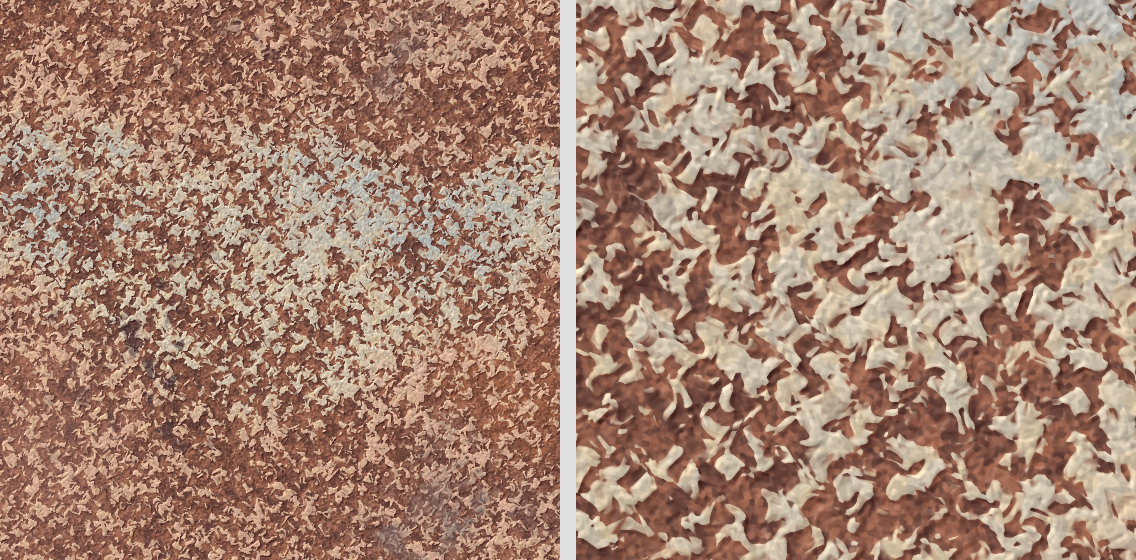
Left, the full canvas; right, a detail of the centre.
Give the GLSL for this texture, as a WebGL 1 fragment shader.

```glsl
precision highp float;
// Weathered painted metal: crisp rust flakes over pale, stained paint.
// Smooth cellular noise at several scales makes the flakes and grit, while
// soft warped zones steer how rusty, blue, peach or grey each region is.
uniform vec2 u_resolution;

vec3 hash3(vec2 cell) {
  vec3 q = fract(cell.xyx * vec3(0.1031, 0.1030, 0.0973));
  q += dot(q, q.yxz + 33.33);
  return fract((q.xxy + q.yzz) * q.zyx);
}

// Cellular noise: random cell values blended by distance to jittered centres
float cellNoise(vec2 p) {
  vec2 base = floor(p);
  vec2 f = p - base;
  float sum = 0.0;
  float total = 0.0;
  for (int y = -1; y <= 1; y++) {
    for (int x = -1; x <= 1; x++) {
      vec2 offset = vec2(float(x), float(y));
      vec3 h = hash3(base + offset + 50.0);
      vec2 d = offset + h.xy - f;
      float weight = exp(-8.0 * dot(d, d));
      sum += h.z * weight;
      total += weight;
    }
  }
  return sum / total;
}

// Ragged flakes: clusters, single flakes and their frayed edges
float flakeField(vec2 p) {
  p += 0.0025 * sin(p.yx * 210.0 + 3.0 * sin(p * 67.0));
  return 0.25 * cellNoise(p * 45.0) + 0.45 * cellNoise(p * 112.0 + 7.3)
       + 0.30 * cellNoise(p * 235.0 + 19.1);
}

// Soft elliptical zone
float zone(vec2 p, vec2 centre, vec2 radius) {
  vec2 d = (p - centre) / radius;
  return exp(-dot(d, d));
}

void main() {
  vec2 p = gl_FragCoord.xy / u_resolution;

  // Broad variation, also used to warp the zone borders
  float coarse = cellNoise(p * 4.5 + 3.0);
  float medium = cellNoise(p * 10.0 + 11.0);
  float small = cellNoise(p * 23.0 + 29.0);
  float broad = 0.45 * coarse + 0.32 * medium + 0.23 * small;
  vec2 q = p + 0.12 * (vec2(medium, coarse) - 0.5) + 0.05 * (small - 0.5);

  // Regions of the sheet
  float arch = q.y - 0.25 - (q.x - 0.5) * (q.x - 0.5);
  float band = smoothstep(-0.08, 0.12, arch) * (1.0 - smoothstep(0.68, 0.77, q.y));
  float dark = zone(q, vec2(0.28, 0.35), vec2(0.16, 0.2));
  float top = zone(q, vec2(0.42, 0.86), vec2(0.3, 0.12));
  float pink = zone(q, vec2(0.07, 0.2), vec2(0.17, 0.22));
  float orange = zone(q, vec2(0.92, 0.32), vec2(0.22, 0.1));
  float blue = zone(q, vec2(0.74, 0.62), vec2(0.28, 0.1))
             + zone(q, vec2(0.07, 0.65), vec2(0.12, 0.07));
  float grey = zone(q, vec2(0.83, 0.1), vec2(0.14, 0.09))
             + 0.6 * zone(q, vec2(0.68, 0.92), vec2(0.13, 0.1));

  // Flake cover, the stain around it, and relief lit from the upper left
  float flake = flakeField(p);
  float relief = flakeField(p + vec2(-0.0018, 0.0018)) - flake;
  float rustiness = 0.05 - 0.09 * band + 0.06 * dark + 0.04 * top
                  - 0.04 * pink + 0.3 * (broad - 0.5);
  float level = flake - 0.5 + rustiness;
  float cover = smoothstep(-0.03, 0.035, level);
  float stain = smoothstep(-0.14, 0.02, level);

  float grit = cellNoise(p * 300.0 + 41.0);
  float tone = cellNoise(p * 75.0 + 57.0);

  // Paint: peach where rusty, cream to blue grey along the band
  vec3 paint = mix(vec3(0.82, 0.66, 0.57), vec3(0.80, 0.75, 0.67), band);
  paint = mix(paint, vec3(0.66, 0.69, 0.70), 0.75 * clamp(blue, 0.0, 1.0));
  paint = mix(paint, vec3(0.84, 0.72, 0.54), 0.35 * smoothstep(0.45, 0.8, tone));
  paint = mix(paint, vec3(0.68, 0.52, 0.43), 0.6 * stain);

  // Rust: dark brown to red brown, warmer or paler by zone
  vec3 rust = mix(vec3(0.39, 0.24, 0.21), vec3(0.60, 0.38, 0.30),
                  smoothstep(0.15, 0.85, 0.6 * tone + 0.4 * grit));
  rust = mix(rust, vec3(0.66, 0.39, 0.25), 0.45 * orange);
  rust = mix(rust, vec3(0.66, 0.46, 0.41), 0.45 * pink);
  rust *= 1.0 - 0.1 * dark;

  vec3 color = mix(paint, rust, 0.93 * cover);
  float greyFilm = clamp(grey, 0.0, 1.0) * smoothstep(0.3, 0.7, 0.5 * small + 0.5 * tone);
  color = mix(color, vec3(0.48, 0.42, 0.42), 0.75 * greyFilm);

  // Sparse purple pits, then relief and grit
  float pit = smoothstep(0.76, 0.88, cellNoise(p * 36.0 + 83.0) + 0.25 * (flake - 0.5));
  color = mix(color, vec3(0.31, 0.23, 0.24), 0.75 * pit * clamp(dark + 0.4 * top, 0.0, 1.0));
  color += 0.4 * relief * vec3(1.0, 0.92, 0.8);
  color *= 0.9 + 0.2 * grit;
  gl_FragColor = vec4(clamp(color, 0.0, 1.0), 1.0);
}
```
